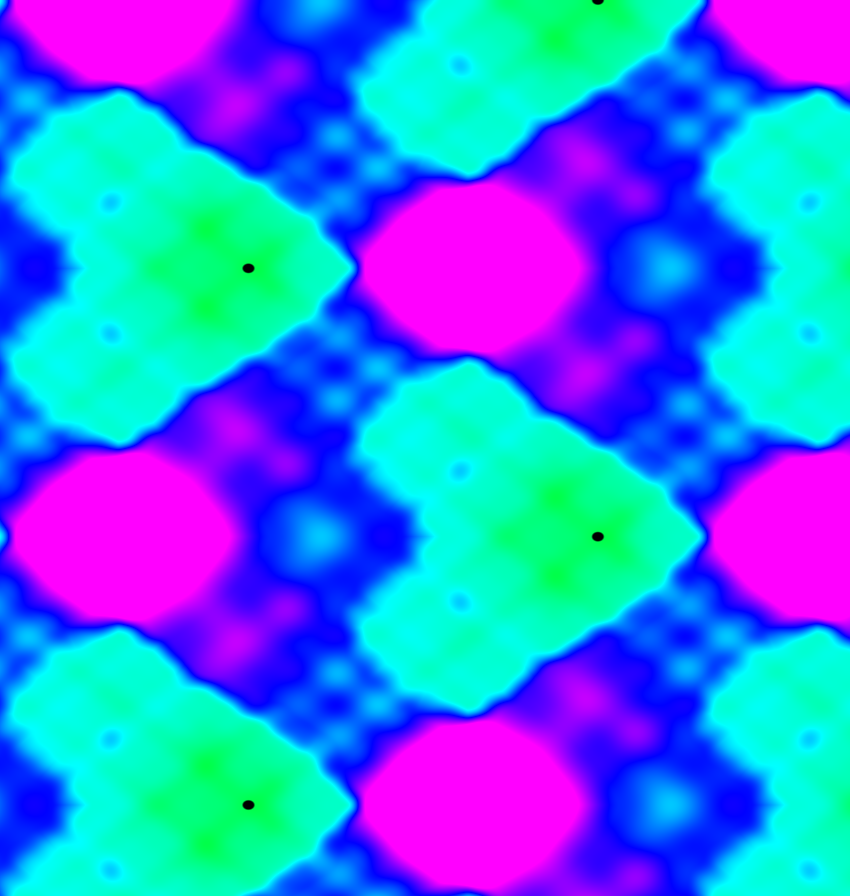
A Shadertoy shader for this pattern:

```glsl
// Staggered neon arrowheads and magenta diamonds on a rippled blue ground.
// A periodic height field is built from a polygon distance, a superellipse,
// soft bumps and waves, then coloured by a magenta-blue-cyan-green ramp.

const float TAU = 6.2831853;
const float CANVAS_HEIGHT = 7.68;
const vec2 CELL = vec2(5.99, 4.6);      // holds two staggered motifs
const vec2 EYE = vec2(2.13, 5.38);      // dark dot inside one arrowhead
const vec2 ARROW_CENTRE = vec2(-0.6, 0.0);
const vec2 DIAMOND_CENTRE = vec2(1.9, 0.0);

// Upper half of the arrowhead outline, from tip to notch
const int CORNERS = 12;
const vec2 OUTLINE[CORNERS] = vec2[](
    vec2(0.83, 0.0), vec2(0.5, 0.45), vec2(0.0, 0.75), vec2(-0.65, 1.08),
    vec2(-0.82, 1.32), vec2(-1.12, 1.46), vec2(-1.5, 1.38), vec2(-1.85, 1.12),
    vec2(-2.03, 0.78), vec2(-1.92, 0.55), vec2(-1.65, 0.38), vec2(-1.38, 0.0));

// Mirrored bumps: centre x, centre y, radius, height
const int GROUND_BUMPS = 5;
const vec4 GROUND[GROUND_BUMPS] = vec4[](
    vec4(2.87, 1.0, 0.33, -0.62), vec4(3.32, 0.65, 0.25, -0.5),
    vec4(2.62, 0.62, 0.42, -0.4), vec4(-2.42, 0.0, 0.3, 0.36),
    vec4(-2.27, 1.17, 0.18, 0.15));
const int BODY_BUMPS = 6;
const vec4 BODY[BODY_BUMPS] = vec4[](
    vec4(-0.18, 0.0, 0.72, 0.26), vec4(-0.36, 0.45, 0.2, 0.22),
    vec4(0.18, 0.14, 0.17, 0.14), vec4(-0.83, 0.0, 0.25, 0.07),
    vec4(-1.18, 1.0, 0.35, 0.14), vec4(-1.18, 0.57, 0.1, -0.28));

// Offset from the closest copy of a centre on the staggered lattice
vec2 nearestRepeat(vec2 p, vec2 centre) {
    vec2 a = p - centre;
    vec2 b = a - 0.5 * CELL;
    a -= CELL * floor(a / CELL + 0.5);
    b -= CELL * floor(b / CELL + 0.5);
    return dot(a, a) < dot(b, b) ? a : b;
}

float bump(vec2 p, vec2 centre, float radius) {
    vec2 d = nearestRepeat(p, centre) / radius;
    return exp(-dot(d, d));
}

float mirroredBump(vec2 p, vec2 centre, float radius) {
    return bump(p, centre, radius) + bump(p, centre * vec2(1.0, -1.0), radius);
}

// Checkered wave that fits the cell a whole number of times
float ripple(vec2 p, float count, float shift) {
    vec2 phase = TAU * count * vec2(p.x + shift, p.y) / CELL;
    return -cos(phase.x) * cos(phase.y);
}

// Signed distance to the outline mirrored about its axis
float arrowDistance(vec2 p) {
    p.y = abs(p.y);
    float nearest = 1e3;
    float side = 1.0;
    for (int i = 0; i < CORNERS - 1; i++) {
        vec2 a = OUTLINE[i];
        vec2 b = OUTLINE[i + 1];
        vec2 edge = b - a;
        vec2 w = p - a;
        float along = clamp(dot(w, edge) / dot(edge, edge), 0.0, 1.0);
        nearest = min(nearest, length(w - edge * along));
        if ((a.y > p.y) != (b.y > p.y) && w.x < edge.x * w.y / edge.y) side = -side;
    }
    return side * nearest;
}

float diamondCover(vec2 p) {
    vec2 d = pow(abs(p) / vec2(0.92, 0.76), vec2(1.4));
    return 1.0 - smoothstep(0.7, 1.6, d.x + d.y);
}

float height(vec2 p) {
    float coarse = ripple(p, 8.0, 1.87);
    float fine = ripple(p, 14.0, 0.6);

    // Rippled ground with pale patches and purple spots
    float patchy = mirroredBump(p, vec2(-2.0, 1.48), 0.6);
    float ground = 0.03 + 0.1 * coarse + patchy * (0.38 + 0.3 * coarse);
    for (int i = 0; i < GROUND_BUMPS; i++)
        ground += GROUND[i].w * mirroredBump(p, GROUND[i].xy, GROUND[i].z);

    // Magenta diamond
    vec2 d = nearestRepeat(p, DIAMOND_CENTRE);
    ground = mix(ground, -1.4, diamondCover(d));

    // Arrowhead with a green heart
    float body = 1.07 + 0.07 * coarse + 0.03 * fine;
    for (int i = 0; i < BODY_BUMPS; i++)
        body += BODY[i].w * mirroredBump(p, BODY[i].xy, BODY[i].z);
    float edge = arrowDistance(nearestRepeat(p, ARROW_CENTRE) + ARROW_CENTRE);
    edge -= 0.035 * coarse + 0.02 * fine;
    return mix(ground, body, 1.0 - smoothstep(-0.06, 0.22, edge));
}

// -1 magenta, 0 blue, 1 cyan, 2 green
vec3 neonRamp(float h) {
    return clamp(vec3(-h, h, 2.0 - h), 0.0, 1.0);
}

void mainImage(out vec4 fragColor, in vec2 fragCoord) {
    float pixel = CANVAS_HEIGHT / iResolution.y;
    vec2 p = fragCoord * pixel - EYE;
    vec3 colour = neonRamp(height(p));
    float eye = length(nearestRepeat(p, vec2(0.0)) * vec2(0.8, 1.0));
    colour *= smoothstep(0.04 - pixel, 0.04 + pixel, eye);
    fragColor = vec4(colour, 1.0);
}
```
